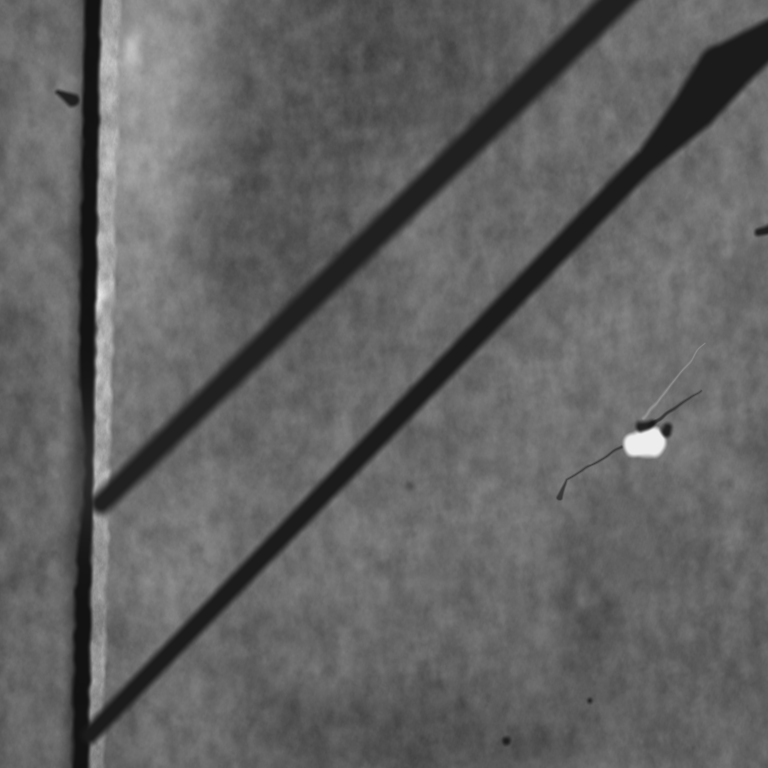
Write a Shadertoy shader that draws this texture.

```glsl
// Weathered grey concrete with a vertical seam, two slanting shadows and a paint fleck.
#define BASE_TONE 0.415
#define GRAIN 0.15
#define CLOUD 0.13
#define SHADOW_TONE 0.105
#define SHADOW_SOFT 0.0065
#define SEAM_TONE 0.06
#define LIP_TONE 0.66

float hash(vec2 p) {
    return fract(sin(dot(p, vec2(127.1, 311.7))) * 43758.5453);
}

float noise(vec2 p) {
    vec2 i = floor(p), f = fract(p);
    f = f * f * (3.0 - 2.0 * f);
    return mix(mix(hash(i), hash(i + vec2(1, 0)), f.x),
               mix(hash(i + vec2(0, 1)), hash(i + vec2(1, 1)), f.x), f.y);
}

// Layered noise centred on zero
float fbm(vec2 p) {
    float sum = 0.0, amp = 0.5;
    for (int i = 0; i < 4; i++) {
        sum += amp * (noise(p) - 0.5);
        p = mat2(0.8, 0.6, -0.6, 0.8) * p * 2.03 + 17.3;
        amp *= 0.6;
    }
    return sum;
}

// Distance to a segment whose radius runs from ra to rb
float taper(vec2 p, vec2 a, vec2 b, float ra, float rb) {
    vec2 d = b - a;
    float t = clamp(dot(p - a, d) / dot(d, d), 0.0, 1.0);
    return length(p - a - d * t) - mix(ra, rb, t);
}

float cover(float dist, float soft) {
    return 1.0 - smoothstep(-soft, soft, dist);
}

float glow(vec2 p, vec2 centre, vec2 size) {
    vec2 q = (p - centre) / size;
    return exp(-dot(q, q));
}

// Mottled slab with its broad light and dark regions
float concrete(vec2 p) {
    float tone = BASE_TONE;
    tone += 0.17 * glow(p, vec2(0.20, 0.93), vec2(0.085, 0.28));
    tone += 0.08 * glow(p, vec2(0.18, 0.68), vec2(0.06, 0.17));
    tone -= 0.09 * glow(p, vec2(0.54, 0.94), vec2(0.19, 0.16));
    tone -= 0.08 * glow(p, vec2(0.32, 0.74), vec2(0.09, 0.16));
    tone -= 0.06 * glow(p, vec2(0.21, 0.56), vec2(0.06, 0.12));
    tone += 0.035 * glow(p, vec2(0.72, 0.52), vec2(0.28, 0.22));
    tone += 0.04 * glow(p, vec2(0.22, 0.26), vec2(0.08, 0.11));
    tone -= 0.085 * glow(p, vec2(0.53, 0.04), vec2(0.20, 0.08));
    tone -= 0.04 * glow(p, vec2(0.76, 0.15), vec2(0.22, 0.13));
    tone -= 0.06 * glow(p, vec2(0.17, 0.17), vec2(0.05, 0.035));
    tone += CLOUD * fbm(p * vec2(9.0, 7.0));
    tone += GRAIN * fbm(p * vec2(58.0, 46.0));
    tone += 0.035 * (noise(p * vec2(75.0, 19.0)) - 0.5);
    return tone;
}

void mainImage(out vec4 fragColor, in vec2 fragCoord) {
    vec2 p = fragCoord / iResolution.xy;
    vec2 wobble = 0.004 * vec2(noise(p * 70.0) - 0.5, noise(p * 70.0 + 40.0) - 0.5);
    vec2 q = p + wobble;
    float tone = concrete(p);

    // Left slab: even grey, faint slanted stain, shade along the seam
    float seamX = 0.115 + 0.016 * p.y;
    float leftSide = cover(p.x - seamX, 0.004);
    tone -= 0.06 * leftSide * cover(taper(p, vec2(-0.02, 0.22), vec2(0.11, 0.305), 0.012, 0.015), 0.022);
    tone -= 0.05 * leftSide * glow(p, vec2(0.0, 0.53), vec2(0.07, 0.08));
    tone *= 1.0 - 0.38 * leftSide * smoothstep(seamX - 0.042, seamX - 0.015, p.x);

    // Bright worn lip to the right of the seam
    float lipEdge = 0.134 + 0.023 * p.y;
    float lip = cover(q.x - lipEdge, 0.004) * (1.0 - leftSide);
    float lipTone = LIP_TONE - 0.10 * cover(p.y - 0.30, 0.06) + 0.30 * fbm(p * vec2(70.0, 45.0));
    tone = mix(tone, lipTone, lip);
    tone += 0.2 * glow(q, vec2(0.127, 0.617), vec2(0.008, 0.02));
    tone += 0.2 * glow(q, vec2(0.172, 0.937), vec2(0.012, 0.025));

    // Dark seam, narrowing where the upper shadow meets it
    float pinch = glow(vec2(0.0, p.y), vec2(0.0, 0.39), vec2(1.0, 0.09));
    float seamHalf = 0.0105 - 0.005 * pinch;
    float seam = cover(abs(q.x - seamX + seamHalf) - seamHalf, 0.0045);
    tone = mix(tone, SEAM_TONE + 0.10 * pinch, seam * 0.95);

    // Upper shadow
    float upper = taper(p, vec2(0.132, 0.345), vec2(0.906, 1.1), 0.014, 0.020);
    tone = mix(tone, SHADOW_TONE + 0.02, cover(upper, SHADOW_SOFT + 0.002));

    // Lower shadow, swelling into a bulb at the far end
    float lower = taper(p, vec2(0.117, 0.043), vec2(0.840, 0.790), 0.011, 0.0155);
    lower = min(lower, taper(p, vec2(0.835, 0.783), vec2(0.905, 0.859), 0.014, 0.029));
    lower = min(lower, taper(p, vec2(0.905, 0.859), vec2(0.942, 0.908), 0.029, 0.035));
    lower = min(lower, taper(p, vec2(0.942, 0.908), vec2(1.03, 0.970), 0.034, 0.018));
    tone = mix(tone, SHADOW_TONE, cover(lower, SHADOW_SOFT));

    // Scratches running out from the fleck
    float scratch = cover(taper(q, vec2(0.838, 0.455), vec2(0.917, 0.553), 0.0016, 0.0006), 0.0018);
    tone = mix(tone, 0.62, 0.75 * scratch);
    float dark = taper(q, vec2(0.848, 0.447), vec2(0.912, 0.492), 0.003, 0.0005);
    dark = min(dark, taper(q, vec2(0.808, 0.418), vec2(0.738, 0.376), 0.0014, 0.001));
    dark = min(dark, taper(q, vec2(0.738, 0.376), vec2(0.729, 0.352), 0.001, 0.004));
    tone = mix(tone, 0.17, 0.8 * cover(dark, 0.002));

    // White paint fleck and its dark chips
    float fleck = taper(q, vec2(0.826, 0.421), vec2(0.848, 0.425), 0.015, 0.019);
    tone = mix(tone, 0.93, cover(fleck, 0.004));
    float chips = taper(q, vec2(0.834, 0.444), vec2(0.850, 0.449), 0.006, 0.005);
    chips = min(chips, taper(q, vec2(0.868, 0.437), vec2(0.870, 0.444), 0.006, 0.005));

    // Stray pits in the surface
    chips = min(chips, taper(q, vec2(0.077, 0.881), vec2(0.094, 0.870), 0.003, 0.008));
    chips = min(chips, taper(q, vec2(0.988, 0.697), vec2(1.01, 0.705), 0.005, 0.006));
    chips = min(chips, length(q - vec2(0.660, 0.036)) - 0.005);
    chips = min(chips, length(q - vec2(0.768, 0.086)) - 0.003);
    tone = mix(tone, 0.09, 0.9 * cover(chips, 0.004));
    tone -= 0.12 * glow(p, vec2(0.534, 0.368), vec2(0.006));

    fragColor = vec4(vec3(clamp(tone, 0.0, 1.0)), 1.0);
}
```
